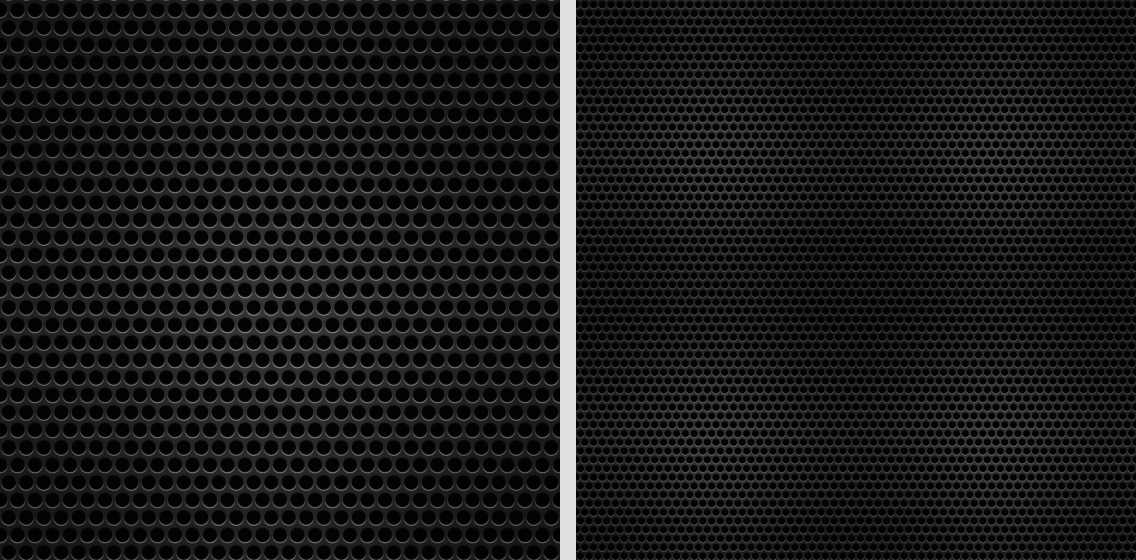
Left: one tile. Right: repeated 2 by 2.
Reproduce this pattern procedurally as a WebGL 2 fragment shader.

```glsl
#version 300 es
precision highp float;

uniform vec2 u_resolution;
out vec4 fragColor;

const float TAU = 6.28319;
const float REPEATS = 32.0;        // holes across and rows down
const float GRAINS = 6.0;          // grain cells per hole pitch
const float HOLE_RADIUS = 0.405;
const float RIM_RADIUS = 0.435;
const float RIM_WIDTH = 0.036;
const vec3 HOLE_BLACK = vec3(0.010);
const vec3 WALL_GRAY = vec3(0.085);
const vec3 PLATE_DARK = vec3(0.088);
const vec3 PLATE_LIT = vec3(0.205);
const vec3 RIM_LIGHT = vec3(0.53);

vec2 hash2(vec2 p) {
    vec3 q = fract(p.xyx * vec3(0.1031, 0.1030, 0.0973));
    q += dot(q, q.yzx + 33.33);
    return fract((q.xx + q.yz) * q.zy);
}

// Distance to the nearest jittered point, wrapping every period cells
float cellular(vec2 p, float period) {
    vec2 base = floor(p);
    float nearest = 2.0;
    for (int y = -1; y <= 1; y++) {
        for (int x = -1; x <= 1; x++) {
            vec2 cell = base + vec2(x, y);
            vec2 point = cell + hash2(mod(cell, period));
            nearest = min(nearest, distance(p, point));
        }
    }
    return nearest;
}

// Soft periodic pool of light around a center
float lightPool(vec2 uv, vec2 center) {
    vec2 wave = 0.5 + 0.5 * cos(TAU * (uv - center));
    return pow(0.5 * (wave.x + wave.y), 1.5);
}

// Staggered lattice: xy is the offset from the hole center, zw the hole index
vec4 staggeredCell(vec2 p) {
    float row = floor(p.y);
    p.x += 0.5 * mod(row, 2.0);
    return vec4(fract(p) - 0.5, mod(floor(p), REPEATS));
}

float ring(float dist, float radius, float width) {
    float t = (dist - radius) / width;
    return exp(-t * t);
}

vec3 plateColor(float glow, float grain) {
    return mix(PLATE_DARK, PLATE_LIT, glow) * (0.95 + 0.1 * grain);
}

// Black pit with a faint grain and a lit lower wall
vec3 holeColor(vec2 p, float glow, float grain) {
    float dist = length(p - vec2(0.0, 0.025));
    float wall = smoothstep(0.32, 0.44, dist) * smoothstep(0.3, -0.4, p.y);
    vec3 pit = HOLE_BLACK * (0.6 + (0.5 + 1.2 * glow) * grain);
    return mix(pit, WALL_GRAY * (0.6 + 0.6 * glow), wall);
}

void main() {
    vec2 uv = gl_FragCoord.xy / u_resolution;
    float pixel = REPEATS / min(u_resolution.x, u_resolution.y);
    vec2 lattice = uv * REPEATS + vec2(0.0, 0.083);
    vec4 cell = staggeredCell(lattice);
    vec2 p = cell.xy;
    float dist = length(p);
    float grain = cellular(lattice * GRAINS, REPEATS * GRAINS);
    float glow = lightPool(uv, vec2(0.5, 0.45));
    float variation = hash2(cell.zw).x;

    // Plate, darkened along the upper lip of each hole
    vec3 color = plateColor(glow, grain);
    float up = p.y / max(dist, 0.001);
    float lip = ring(dist, 0.42, 0.045) * smoothstep(-0.1, 0.8, up);
    color *= 1.0 - 0.4 * lip;

    // Punched hole
    float edge = max(0.6 * pixel, 0.012);
    float hole = 1.0 - smoothstep(HOLE_RADIUS - edge, HOLE_RADIUS + edge, dist);
    color = mix(color, holeColor(p, glow, grain), hole);

    // Beveled rim, brightest at the bottom and faint around the sides
    float facing = 0.1 * smoothstep(0.8, 0.0, up) + 0.9 * smoothstep(0.05, -0.95, up);
    float shine = (0.68 + 0.27 * glow) * (0.92 + 0.16 * variation);
    float rim = ring(dist, RIM_RADIUS, max(RIM_WIDTH, 0.5 * pixel));
    color = mix(color, RIM_LIGHT * shine, rim * facing);

    fragColor = vec4(color, 1.0);
}
```
